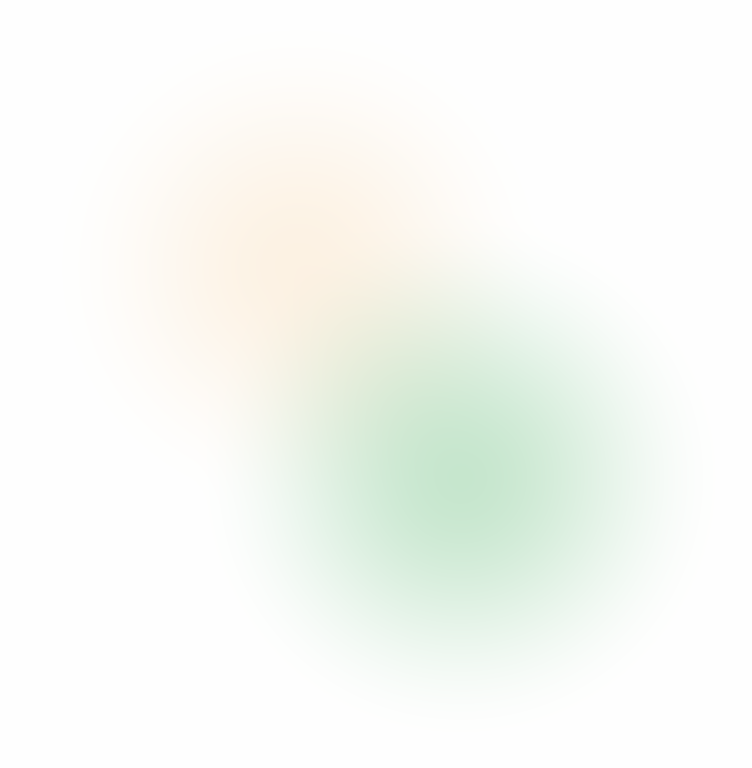
A Shadertoy shader for this background:

```glsl
// Two soft overlapping glows, peach and mint green, on a near-white ground.

const vec3 GROUND = vec3(0.997, 0.997, 0.996);

// Centres are fractions of the canvas; radii are fractions of its height.
const vec2 PEACH_CENTRE = vec2(0.398, 0.652);
const float PEACH_RADIUS = 0.335;
const vec3 PEACH_TINT = vec3(0.992, 0.950, 0.893);

const vec2 MINT_CENTRE = vec2(0.613, 0.378);
const float MINT_RADIUS = 0.352;
const vec3 MINT_TINT = vec3(0.779, 0.904, 0.808);

// Smooth radial falloff: one at the centre, zero at the radius.
float glow(vec2 uv, vec2 centre, float radius) {
    vec2 offset = uv - centre;
    offset.x *= iResolution.x / iResolution.y;
    return 1.0 - smoothstep(0.0, radius, length(offset));
}

void mainImage(out vec4 fragColor, in vec2 fragCoord) {
    vec2 uv = fragCoord / iResolution.xy;

    // Multiply the tints so that they mix where the glows overlap.
    vec3 color = GROUND;
    color *= mix(vec3(1.0), PEACH_TINT, glow(uv, PEACH_CENTRE, PEACH_RADIUS));
    color *= mix(vec3(1.0), MINT_TINT, glow(uv, MINT_CENTRE, MINT_RADIUS));

    fragColor = vec4(color, 1.0);
}
```
